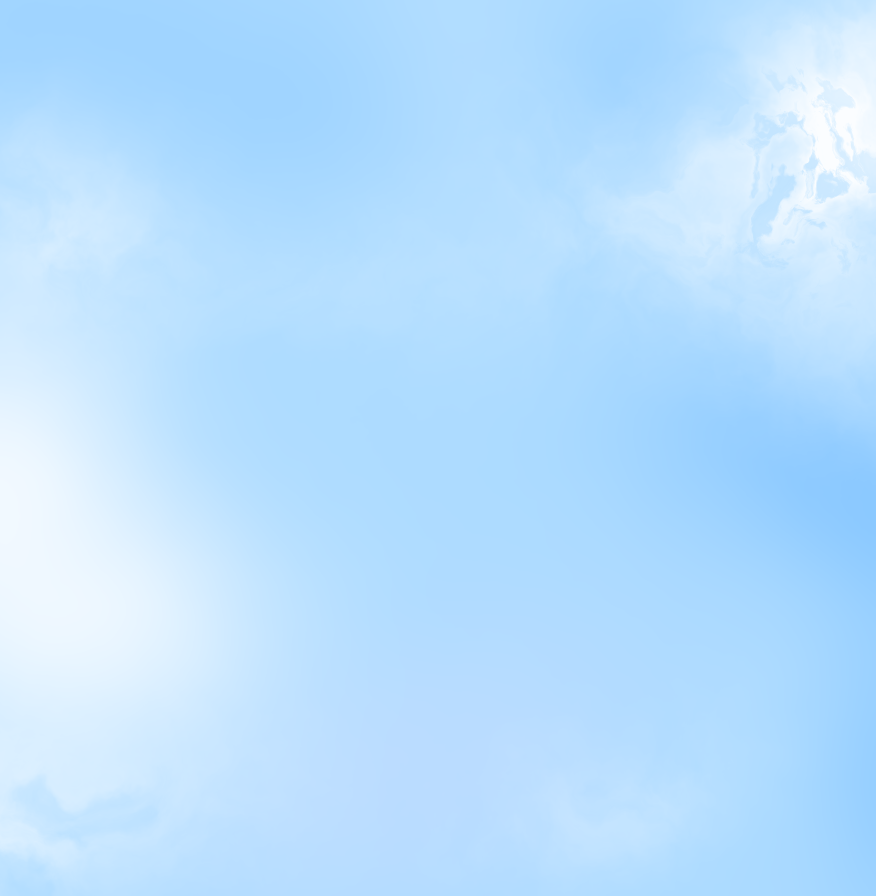
Give the GLSL for this texture, as a WebGL 2 fragment shader.

```glsl
#version 300 es
precision highp float;
// Pale blue sky with a soft white glow on the left and wispy clouds in the corners.

#define SKY vec3(0.675, 0.858, 1.0)
#define DEEP_BLUE vec3(0.53, 0.78, 1.0)
#define LAVENDER vec3(0.735, 0.860, 1.0)
#define CLOUD_WHITE vec3(0.985, 0.993, 1.0)
#define WISP_SCALE 9.0
#define WARP_AMOUNT 0.09
#define FLECK_SCALE 38.0
#define FLECK_STRENGTH 0.32
#define GRAIN_STRENGTH 0.012

uniform vec2 u_resolution;
out vec4 fragColor;

float hash(vec2 p) {
    vec3 q = fract(vec3(p.xyx) * 0.1031);
    q += dot(q, q.yzx + 33.33);
    return fract((q.x + q.y) * q.z);
}

float noise(vec2 p) {
    vec2 cell = floor(p);
    vec2 f = fract(p);
    f = f * f * f * (f * (f * 6.0 - 15.0) + 10.0);
    float low = mix(hash(cell), hash(cell + vec2(1, 0)), f.x);
    float high = mix(hash(cell + vec2(0, 1)), hash(cell + vec2(1, 1)), f.x);
    return mix(low, high, f.y);
}

float fbm(vec2 p) {
    float sum = 0.0;
    float amplitude = 0.5;
    for (int i = 0; i < 6; i++) {
        sum += amplitude * noise(p);
        p = mat2(1.6, 1.2, -1.2, 1.6) * p + 17.3;
        amplitude *= 0.53;
    }
    return sum;
}

// Soft elliptical falloff, tilted by an angle in radians.
float glow(vec2 p, vec2 center, vec2 radius, float tilt) {
    vec2 d = p - center;
    float c = cos(tilt);
    float s = sin(tilt);
    d = vec2(c * d.x + s * d.y, c * d.y - s * d.x) / radius;
    return exp(-dot(d, d));
}

// Base gradient: deeper and lighter regions of clear sky.
vec3 clearSky(vec2 p) {
    float deep = 0.36 * glow(p, vec2(0.05, 0.96), vec2(0.30, 0.13), 0.0);
    deep += 0.25 * glow(p, vec2(0.34, 0.86), vec2(0.16, 0.10), 0.0);
    deep += 0.42 * glow(p, vec2(0.73, 0.92), vec2(0.10, 0.09), 0.6);
    deep += 0.80 * glow(p, vec2(1.00, 0.44), vec2(0.20, 0.11), -0.5);
    deep += 0.30 * glow(p, vec2(0.84, 0.52), vec2(0.18, 0.15), 0.0);
    deep += 0.65 * glow(p, vec2(1.03, 0.13), vec2(0.10, 0.20), 0.0);
    vec3 color = mix(SKY, DEEP_BLUE, min(deep, 1.0));
    float violet = glow(p, vec2(0.48, 0.14), vec2(0.26, 0.15), 0.4);
    color = mix(color, LAVENDER, 0.85 * violet);
    return mix(color, CLOUD_WHITE, 0.09 * glow(p, vec2(0.52, 0.98), vec2(0.10, 0.22), 0.0));
}

void main() {
    vec2 uv = gl_FragCoord.xy / u_resolution;

    // Turbulence that breaks up the cloud borders
    vec2 warp = vec2(fbm(uv * 7.0), fbm(uv * 7.0 + 41.0)) - 0.5;
    vec2 p = uv + WARP_AMOUNT * warp;
    float wisps = smoothstep(0.25, 0.75, fbm(uv * WISP_SCALE + 2.0 * warp));
    float flecks = fbm(uv * FLECK_SCALE + 5.0 * warp);
    float texture_ = 0.45 + 0.75 * wisps + 0.55 * (flecks - 0.5);

    vec3 color = clearSky(uv);

    // Smooth white glow on the left
    vec2 soft = uv + 0.25 * WARP_AMOUNT * warp;
    float upper = 0.85 * glow(soft, vec2(0.0, 0.45), vec2(0.16, 0.22), 0.0);
    float lower = 0.72 * glow(soft, vec2(0.12, 0.31), vec2(0.20, 0.14), -0.1);
    color = mix(color, CLOUD_WHITE, 1.0 - (1.0 - upper) * (1.0 - lower));

    // Ragged clouds: both left corners, lower right, faint centre
    float ragged = 0.36 * glow(p, vec2(0.07, 0.74), vec2(0.13, 0.11), -0.5);
    ragged += 0.42 * glow(p, vec2(0.0, 0.10), vec2(0.13, 0.13), 0.0);
    ragged += 0.18 * glow(p, vec2(0.20, 0.10), vec2(0.17, 0.12), 0.3);
    ragged += 0.24 * glow(p, vec2(0.70, 0.10), vec2(0.15, 0.07), 0.35);
    ragged += 0.10 * glow(p, vec2(0.38, 0.70), vec2(0.20, 0.08), 0.0);
    color = mix(color, CLOUD_WHITE, clamp(ragged * texture_, 0.0, 1.0));

    // Upper right cloud, with small blue gaps
    float bright = 0.66 * glow(p, vec2(0.98, 0.88), vec2(0.17, 0.11), 0.6);
    float veil = 0.34 * glow(p, vec2(0.84, 0.79), vec2(0.25, 0.13), 0.15);
    veil += 0.22 * glow(p, vec2(0.98, 0.65), vec2(0.15, 0.13), 0.0);
    float cloud = bright * (0.65 + 0.45 * texture_) + veil * texture_;
    float gaps = smoothstep(0.57, 0.74, flecks) * glow(p, vec2(0.91, 0.80), vec2(0.13, 0.14), 0.5);
    cloud *= 1.0 - FLECK_STRENGTH * 2.0 * gaps;
    color = mix(color, CLOUD_WHITE, clamp(cloud, 0.0, 1.0));

    // Faint uneven tone over the whole sky
    color += GRAIN_STRENGTH * (fbm(uv * 5.0 + 9.0) - 0.5) * vec3(1.0, 0.6, 0.0);
    fragColor = vec4(clamp(color, 0.0, 1.0), 1.0);
}
```
